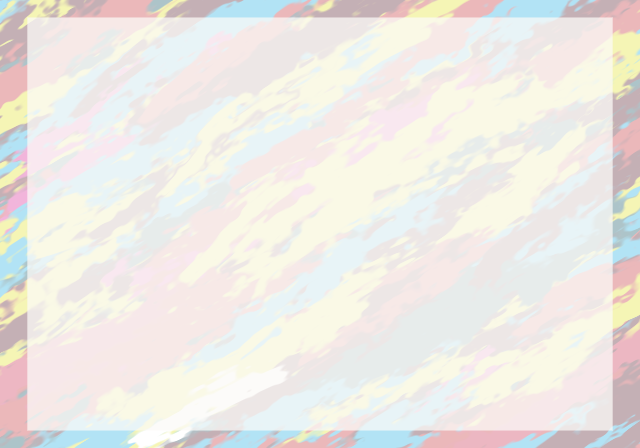
Give the GLSL for this background, as a Shadertoy shader.

```glsl
// Slanted pastel chalk strokes behind a translucent pale panel.
// Layers of jittered, bent capsules are eroded by noise stretched along the
// stroke direction, then the panel is blended over all but a narrow border.

#define LAYERS 8
#define SLANT 0.53
#define SLANT_JITTER 0.16
#define CELL vec2(0.60, 0.15)
#define GRAIN_DEPTH 0.10
#define SOFTNESS 0.009
#define PANEL_OPACITY 0.74
#define PANEL_COLOR vec3(0.985, 0.980, 0.970)
#define PANEL_MARGIN vec2(0.061, 0.039)

const vec3 MAUVE   = vec3(0.77, 0.69, 0.71);
const vec3 SALMON  = vec3(0.92, 0.72, 0.73);
const vec3 MAGENTA = vec3(0.95, 0.71, 0.86);
const vec3 TEAL    = vec3(0.68, 0.77, 0.79);
const vec3 CYAN    = vec3(0.70, 0.89, 0.96);
const vec3 YELLOW  = vec3(0.96, 0.96, 0.71);

vec3 hash3(vec3 p) {
    p = fract(p * vec3(0.1031, 0.1030, 0.0973));
    p += dot(p, p.yxz + 33.33);
    return fract((p.xxy + p.yxx) * p.zyx);
}

float noise(vec2 p, float seed) {
    vec2 i = floor(p), f = fract(p);
    f = f * f * (3.0 - 2.0 * f);
    float a = hash3(vec3(i, seed)).x;
    float b = hash3(vec3(i + vec2(1, 0), seed)).x;
    float c = hash3(vec3(i + vec2(0, 1), seed)).x;
    float d = hash3(vec3(i + vec2(1, 1), seed)).x;
    return mix(mix(a, b, f.x), mix(c, d, f.x), f.y);
}

mat2 rotation(float a) {
    return mat2(cos(a), -sin(a), sin(a), cos(a));
}

// Streaks that run along the x axis, centred on zero
float chalkGrain(vec2 q, float seed) {
    float coarse = noise(q * vec2(13.0, 50.0), seed);
    float fine = noise(q * vec2(42.0, 125.0), seed + 7.0);
    return 0.62 * coarse + 0.38 * fine - 0.5;
}

// Coverage of one bent, tapered stroke lying along x
float stroke(vec2 d, float halfLength, float halfWidth, float bend, float grain) {
    d.y += bend * d.x * d.x;
    float taper = 1.0 - 0.35 * smoothstep(0.0, halfLength, abs(d.x));
    d.x = max(abs(d.x) - halfLength, 0.0) * 0.6;
    float field = halfWidth * taper - length(d) + GRAIN_DEPTH * grain;
    return smoothstep(-SOFTNESS, SOFTNESS, field);
}

// Yellow gathers in the middle, cyan and teal near the rim
vec3 strokeColor(float pick, float rim) {
    float yellowShare = mix(0.42, 0.10, rim);
    float cyanShare = mix(0.12, 0.32, rim);
    if (pick < yellowShare) return YELLOW;
    if (pick < yellowShare + cyanShare) return CYAN;
    float rest = (pick - yellowShare - cyanShare) / (1.0 - yellowShare - cyanShare);
    if (rest < 0.40) return MAUVE;
    if (rest < 0.68) return SALMON;
    if (rest < 0.84) return mix(MAGENTA, SALMON, rim);
    return TEAL;
}

vec3 chalkLayer(vec3 color, vec2 p, vec2 halfSize, float layer) {
    float angle = SLANT + SLANT_JITTER * (hash3(vec3(layer, 5.0, 9.0)).x - 0.5);
    mat2 turn = rotation(angle);
    vec2 q = turn * p;
    q.y += 0.07 * (noise(q * vec2(2.6, 3.5), layer + 40.0) - 0.5);
    float grain = chalkGrain(q, layer + 60.0);
    vec2 home = floor(q / CELL);
    for (int y = -1; y <= 1; y++)
    for (int x = -1; x <= 1; x++) {
        vec2 id = home + vec2(x, y);
        vec3 place = hash3(vec3(id + 50.0, layer + 11.0));
        vec3 form = hash3(vec3(id + 90.0, layer + 23.0));
        vec2 center = (id + place.xy) * CELL;
        vec2 fromMiddle = abs(center * turn) / halfSize;
        float rim = smoothstep(0.62, 0.95, max(fromMiddle.x, fromMiddle.y));
        float cover = stroke(q - center, mix(0.16, 0.36, form.x),
                             mix(0.016, 0.050, form.y), 0.8 * (form.z - 0.5), grain);
        color = mix(color, strokeColor(place.z, rim), cover);
    }
    return color;
}

void mainImage(out vec4 fragColor, in vec2 fragCoord) {
    vec2 halfSize = 0.5 * iResolution.xy / iResolution.y;
    vec2 p = fragCoord / iResolution.y - halfSize;

    // Mottled ground, then the stacked strokes
    vec3 color = mix(MAUVE, TEAL, smoothstep(0.5, 0.8, noise(p * 4.0, 3.0)));
    for (int i = 0; i < LAYERS; i++)
        color = chalkLayer(color, p, halfSize, float(i));

    // A single white accent near the lower left
    vec2 accent = rotation(0.46) * (p - vec2(-0.25, -0.40));
    color = mix(color, vec3(1.0), stroke(accent, 0.15, 0.022, 0.3, chalkGrain(accent, 99.0)));

    // Translucent panel with an antialiased edge
    vec2 beyond = abs(p) - (halfSize - PANEL_MARGIN);
    float inside = clamp(0.5 - max(beyond.x, beyond.y) * iResolution.y, 0.0, 1.0);
    color = mix(color, PANEL_COLOR, PANEL_OPACITY * inside);
    fragColor = vec4(color, 1.0);
}
```
